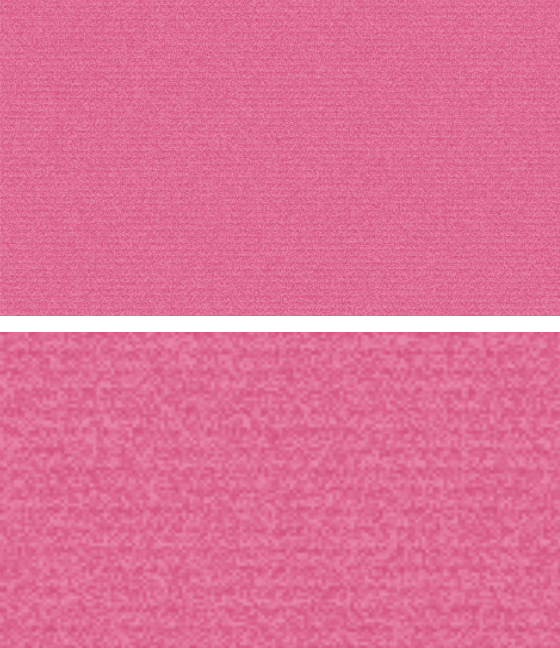
Top: the whole. Bottom: its middle third, enlarged.
A Shadertoy shader for this texture:

```glsl
const float ROWS = 48.0;
const float STITCHES = 96.0;
const vec3 ROSE_DARK = vec3(0.848, 0.368, 0.537);
const vec3 ROSE_MID = vec3(0.872, 0.422, 0.582);
const vec3 ROSE_LIGHT = vec3(0.896, 0.482, 0.632);

float hash(vec2 cell) {
    vec3 q = fract(vec3(cell.xyx) * 0.1031);
    q += dot(q, q.yzx + 33.33);
    return fract((q.x + q.y) * q.z);
}

float valueNoise(vec2 p) {
    vec2 cell = floor(p);
    vec2 f = fract(p);
    f = f * f * (3.0 - 2.0 * f);
    float low = mix(hash(cell), hash(cell + vec2(1.0, 0.0)), f.x);
    float high = mix(hash(cell + vec2(0.0, 1.0)), hash(cell + 1.0), f.x);
    return mix(low, high, f.y);
}

// Fuzzy fibres, slightly longer across than up
float fibreGrain(vec2 p) {
    float fine = valueNoise(p * vec2(265.0, 287.0)) - 0.5;
    float coarse = valueNoise(p * vec2(150.0, 205.0) + 41.7) - 0.5;
    return 1.15 * fine + 0.3 * coarse;
}

// Soft dark seam between rows, bent by the stitches
float rowSeam(vec2 grid, float halfWidth) {
    float bend = 0.08 * (abs(fract(grid.x) - 0.5) * 2.0 - 0.5);
    float y = fract(grid.y + bend);
    float distanceToSeam = min(y, 1.0 - y);
    return 1.0 - smoothstep(0.0, halfWidth, distanceToSeam);
}

// Slanted yarn legs that mirror at the middle of each stitch
float stitchLegs(vec2 grid) {
    float slant = abs(fract(grid.x) - 0.5);
    return cos(6.28318 * (grid.y - slant));
}

vec3 yarnColour(float shade) {
    vec3 lower = mix(ROSE_DARK, ROSE_MID, shade * 2.0);
    vec3 upper = mix(ROSE_MID, ROSE_LIGHT, shade * 2.0 - 1.0);
    return shade < 0.5 ? lower : upper;
}

void mainImage(out vec4 fragColor, in vec2 fragCoord) {
    vec2 uv = fragCoord / iResolution.xy;
    vec2 p = fragCoord / iResolution.y;
    vec2 grid = uv * vec2(STITCHES, ROWS);

    // Knitted rows
    float shade = 0.60 + 0.15 * stitchLegs(grid);
    shade -= 0.34 * rowSeam(grid, 0.28);

    // Fibre grain and faintly uneven dye
    shade += 1.25 * fibreGrain(p);
    shade += 0.06 * (hash(vec2(floor(grid.y), 7.0)) - 0.5);
    shade += 0.05 * (valueNoise(p * 5.0) - 0.5);

    // Pale selvedge along the left and top
    float edge = min(p.x, 1.0 - p.y);
    shade += 0.3 * (1.0 - smoothstep(0.001, 0.005, edge));

    fragColor = vec4(yarnColour(clamp(shade, -0.35, 1.4)), 1.0);
}
```
